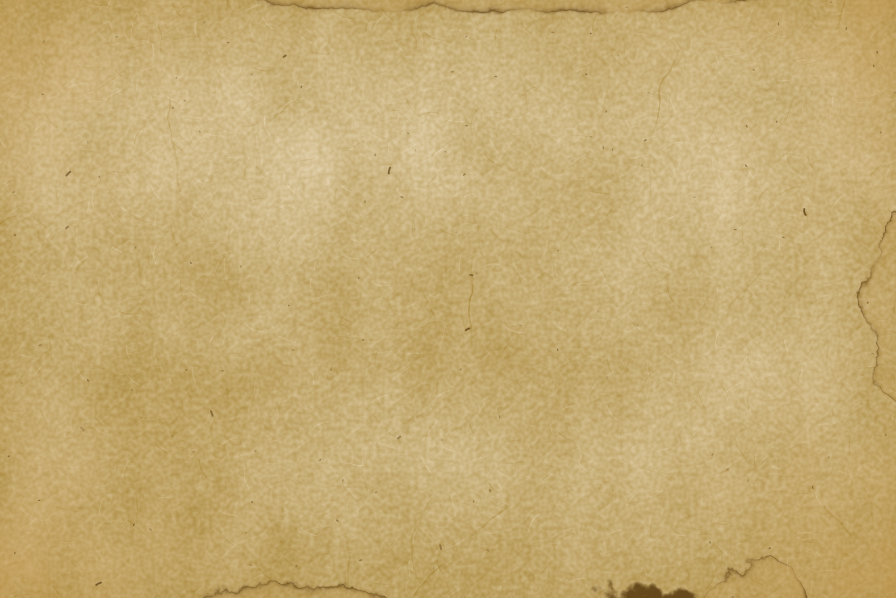
This texture is drawn by a WebGL 2 fragment shader. Its source:

```glsl
#version 300 es
precision highp float;
// Aged parchment: mottled tan sheet with fibres, specks, creases and brown tide lines at the rim.

#define SHADE vec3(0.69, 0.57, 0.29)
#define LIGHT vec3(0.83, 0.75, 0.57)
#define WARM vec3(0.75, 0.57, 0.27)
#define INK vec3(0.34, 0.23, 0.06)
#define BASE_TONE 0.68
#define BLOTCH 0.38
#define MOTTLE 0.27
#define GRAIN 0.56
#define FIBRE 0.34
#define CREASE 0.50
#define TIDE 0.68
#define EDGE_FADE 0.32

uniform vec2 u_resolution;
out vec4 fragColor;

vec2 hash2(vec2 p) {
    vec3 q = fract(p.xyx * vec3(0.1031, 0.1030, 0.0973));
    q += dot(q, q.yzx + 33.33);
    return fract((q.xx + q.yz) * q.zy);
}

float cornerSlope(vec2 cell, vec2 offset) {
    float angle = 6.2832 * hash2(cell).x;
    return dot(vec2(cos(angle), sin(angle)), offset);
}

float gradientNoise(vec2 p) {
    vec2 i = floor(p), f = fract(p), e = vec2(1.0, 0.0);
    vec2 u = f * f * f * (f * (f * 6.0 - 15.0) + 10.0);
    float low = mix(cornerSlope(i, f), cornerSlope(i + e, f - e), u.x);
    float high = mix(cornerSlope(i + e.yx, f - e.yx), cornerSlope(i + 1.0, f - 1.0), u.x);
    return mix(low, high, u.y);
}

float fbm(vec2 p) {
    float sum = 0.0, amp = 1.0;
    for (int i = 0; i < 4; i++) {
        sum += amp * gradientNoise(p);
        p = mat2(1.6, 1.2, -1.2, 1.6) * p + 17.3;
        amp *= 0.5;
    }
    return sum;
}

// Scattered short strokes; spread 0 keeps them upright, 1 gives any direction.
float strokes(vec2 p, float cells, float chance, float halfLength, float width, float spread) {
    float px = 0.7 / u_resolution.y, cover = 0.0;
    vec2 home = floor(p * cells);
    for (int k = 0; k < 9; k++) {
        vec2 cell = home + vec2(k % 3, k / 3) - 1.0;
        vec2 pick = hash2(cell + cells * 7.0);
        if (pick.x > chance) continue;
        vec2 look = hash2(cell + 91.7);
        float angle = (look.x - 0.5) * 3.1416 * spread;
        vec2 axis = vec2(sin(angle), cos(angle));
        vec2 d = p - (cell + hash2(cell + 37.1)) / cells;
        float reach = halfLength * mix(0.35, 1.0, look.y);
        float along = dot(d, axis);
        float onStroke = clamp(along, -reach, reach);
        float bend = 0.5 * (pick.y - 0.5) * onStroke * onStroke / halfLength;
        float across = dot(d, vec2(axis.y, -axis.x)) - bend;
        float dist = length(vec2(across, along - onStroke));
        float ink = 1.0 - smoothstep(width - px, width + px, dist);
        cover = max(cover, ink * mix(0.3, 1.0, pick.y));
    }
    return cover;
}

// Stain reaching in from one side: x = dark outline, y = soaked area.
vec2 tide(float depth, float along, float centre, float halfSpan, float height, float ragged) {
    float t = (along - centre) / halfSpan;
    float f = depth - height * (1.0 - t * t * t * t) - ragged;
    float line = f > 0.0 ? exp(-f * 600.0) : exp(f * 260.0);
    return vec2(line, exp(min(f, 0.0) * 30.0) * (1.0 - smoothstep(0.0, 0.004, f)));
}

void main() {
    vec2 p = gl_FragCoord.xy / u_resolution.y;
    vec2 far = vec2(u_resolution.x / u_resolution.y, 1.0) - p;
    float rim = min(min(p.x, far.x), min(p.y, far.y));

    // Broad clouds, paler in an upper band, with upright streaks
    float cloud = fbm(p * 2.3 + 4.7);
    float mottle = fbm(p * vec2(8.0, 6.5) + 11.0);
    float tone = BASE_TONE + BLOTCH * cloud + MOTTLE * mottle;
    tone += 0.20 * exp(-pow((p.y - 0.78) / 0.22, 2.0)) - 0.08;
    tone += 0.14 * gradientNoise(p * vec2(17.0, 4.0) + 0.6 * mottle);
    tone -= EDGE_FADE * exp(-rim * 16.0) * (0.8 + cloud);

    // Fine grain and shallow wrinkles
    tone += GRAIN * (0.65 * gradientNoise(p * 143.0) + 0.5 * gradientNoise(p * vec2(70.0, 90.0) + 8.0));
    float fold = gradientNoise(p * vec2(19.0, 28.0) + 1.8 * mottle);
    tone += 0.15 * (exp(-abs(fold) * 22.0) - exp(-abs(fold + 0.06) * 22.0));

    // Fibres and wavering creases
    tone += FIBRE * strokes(p + 3.0, 21.0, 0.60, 0.018, 0.0008, 1.0);
    tone -= FIBRE * strokes(p + 6.0, 17.0, 0.60, 0.020, 0.0008, 1.0);
    vec2 wobble = 0.014 * vec2(fbm(p * 11.0), fbm(p * 11.0 + 40.0));
    float worn = smoothstep(-0.35, 0.35, gradientNoise(p * 9.0 + 2.0));
    tone -= CREASE * worn * strokes(p + wobble + 9.0, 2.6, 0.62, 0.20, 0.0013, 0.5);
    tone -= 0.6 * CREASE * worn * strokes(p + wobble + 14.0, 4.5, 0.45, 0.11, 0.0010, 1.0);
    vec3 color = mix(SHADE, LIGHT, tone);

    // Warm staining at the corners
    float corner = length(min(p, far));
    color = mix(color, WARM, 0.6 * exp(-corner * 5.0) * clamp(0.8 + mottle, 0.0, 1.0));

    // Tide lines, jagged and broken
    float ragged = 0.030 * gradientNoise(p * 9.0 + 5.0) + 0.014 * fbm(p * 27.0);
    vec2 stain = tide(far.y, p.x, 0.84, 0.40, 0.018, 0.6 * ragged);
    stain = max(stain, tide(far.x, p.y, 0.48, 0.15, 0.042, 1.5 * ragged));
    stain = max(stain, tide(p.y, p.x, 0.50, 0.15, 0.022, ragged));
    stain = max(stain, tide(p.y, p.x, 1.26, 0.09, 0.050, 1.4 * ragged));
    color = mix(color, WARM, 0.22 * stain.y);
    float strength = clamp(0.65 + 1.3 * gradientNoise(p * 13.0 + 21.0), 0.12, 1.0);
    color = mix(color, INK, TIDE * stain.x * strength);
    float scorch = length((p - vec2(1.09, 0.0)) / vec2(0.085, 0.020)) + 1.2 * fbm(p * 24.0);
    color = mix(color, INK, 0.85 * (1.0 - smoothstep(0.4, 1.1, scorch)));

    // Dark specks
    float specks = 0.8 * strokes(p + 12.0, 8.0, 0.20, 0.005, 0.0016, 1.0);
    specks = max(specks, 0.6 * strokes(p + 15.0, 20.0, 0.18, 0.0015, 0.0010, 1.0));
    fragColor = vec4(clamp(mix(color, INK, specks), 0.0, 1.0), 1.0);
}
```
